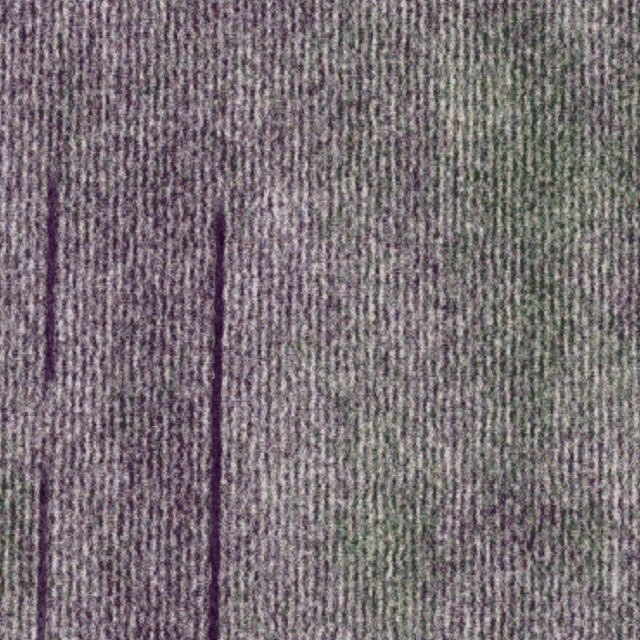
Write a WebGL 1 fragment shader that draws this texture.

```glsl
precision highp float;
uniform vec2 u_resolution;

#define ROWS 65.0
#define LEAN 0.022
#define ROW_CONTRAST 0.21
#define GRAIN 0.62
#define SPECKLE 0.50
#define PURPLE_DARK vec3(0.23, 0.14, 0.22)
#define PURPLE_LIGHT vec3(0.75, 0.71, 0.73)
#define GREEN_DARK vec3(0.19, 0.24, 0.19)
#define GREEN_LIGHT vec3(0.74, 0.72, 0.68)
#define FURROW_COLOR vec3(0.19, 0.08, 0.21)

float hash(vec2 p) {
  vec3 q = fract(vec3(p.xyx) * 0.1031);
  q += dot(q, q.yzx + 33.33);
  return fract((q.x + q.y) * q.z);
}

float noise(vec2 p) {
  vec2 i = floor(p);
  vec2 f = fract(p);
  f = f * f * (3.0 - 2.0 * f);
  float low = mix(hash(i), hash(i + vec2(1.0, 0.0)), f.x);
  float high = mix(hash(i + vec2(0.0, 1.0)), hash(i + vec2(1.0, 1.0)), f.x);
  return mix(low, high, f.y);
}

float fbm(vec2 p) {
  float sum = 0.0;
  float weight = 0.5;
  for (int i = 0; i < 4; i++) {
    sum += weight * noise(p);
    p = p * 2.1 + 17.3;
    weight *= 0.5;
  }
  return sum / 0.9375;
}

// Soft round patch, 1 at its centre
float blob(vec2 p, vec2 centre, vec2 radius) {
  vec2 d = (p - centre) / radius;
  return exp(-dot(d, d));
}

// Soft interval along y
float span(float y, float from, float to) {
  return smoothstep(from - 0.015, from + 0.015, y)
       * (1.0 - smoothstep(to - 0.05, to + 0.02, y));
}

// Dark vertical groove with a ragged edge
float furrow(float x, float halfWidth, float ragged) {
  float d = abs(x) + ragged;
  return 1.0 - smoothstep(halfWidth - 0.003, halfWidth + 0.003, d);
}

void main() {
  vec2 uv = gl_FragCoord.xy / u_resolution;

  // Leaning row coordinate with a slight wobble
  float across = uv.x - LEAN * uv.y * (1.0 - uv.x);
  float wobble = noise(vec2(uv.x * 40.0, uv.y * 55.0)) - 0.5;
  float row = across * ROWS + 0.35 * wobble;
  float wave = 0.5 - 0.5 * cos(6.28318 * row);

  // Each row fades and brightens along its length
  float rowTone = noise(vec2(floor(row) * 7.0, uv.y * 9.0)) - 0.5;
  float grain = noise(uv * vec2(190.0, 125.0)) - 0.5;
  float speckle = noise(uv * vec2(370.0, 330.0) + 51.0) - 0.5;
  float patches = fbm(uv * vec2(9.0, 6.0) + 4.0) - 0.5;

  // Green growth, strongest on the right and at the lower left corner
  float green = 0.45 * smoothstep(0.30, 0.65, uv.x);
  green += 0.55 * blob(uv, vec2(0.84, 0.68), vec2(0.10, 0.38));
  green += 0.35 * blob(uv, vec2(0.56, 0.95), vec2(0.10, 0.18));
  green += 0.25 * blob(uv, vec2(0.62, 0.30), vec2(0.10, 0.20));
  green += 0.70 * blob(uv, vec2(0.0, 0.16), vec2(0.06, 0.12));
  green += 0.9 * (fbm(uv * vec2(11.0, 7.0) + 31.0) - 0.5);
  green += 0.7 * (noise(uv * vec2(95.0, 70.0) + 9.0) - 0.5);
  green = clamp(green, 0.0, 1.0);

  // Combined brightness
  float tone = 0.50 + ROW_CONTRAST * (2.0 * wave - 1.0);
  tone += 0.22 * rowTone * wave + GRAIN * grain + SPECKLE * speckle;
  tone += 0.42 * patches;
  tone -= 0.11 * blob(uv, vec2(0.84, 0.72), vec2(0.07, 0.40));
  tone -= 0.07 * blob(uv, vec2(0.25, 0.55), vec2(0.10, 0.60));
  tone += 0.05 * smoothstep(0.335, 0.36, across) * (1.0 - smoothstep(0.4, 0.6, uv.x));
  tone += 0.07 * blob(uv, vec2(0.93, 0.40), vec2(0.05, 0.60));
  tone -= 0.35 * blob(uv, vec2(0.022, 0.71), vec2(0.013, 0.014));
  tone += 0.30 * blob(uv, vec2(0.348, 0.70), vec2(0.008, 0.022));

  // Pale sparks
  float spark = smoothstep(0.86, 0.98, noise(uv * 210.0 + 73.0));
  tone += 0.22 * spark;
  tone = clamp(tone, 0.0, 1.1);

  vec3 dark = mix(PURPLE_DARK, GREEN_DARK, green);
  vec3 light = mix(PURPLE_LIGHT, GREEN_LIGHT, green);
  vec3 color = mix(dark, light, tone);

  // Faint colour mottling
  float tint = noise(uv * vec2(230.0, 200.0) + 120.0) - 0.5;
  color += tint * vec3(0.05, -0.01, -0.06);

  // Long furrow and the broken one to its left
  float ragged = 0.005 * (noise(uv * vec2(60.0, 75.0) + 5.0) - 0.5) - 0.004 * grain;
  float drift = 0.003 * (noise(vec2(3.0, uv.y * 14.0)) - 0.5);
  float longCut = furrow(across - 0.333 - drift, 0.0066, ragged) * span(uv.y, -0.1, 0.69);
  float upperCut = furrow(across - 0.0675 - drift, 0.0065, ragged) * span(uv.y, 0.405, 0.74);
  float lowerCut = furrow(across - 0.0645 - drift, 0.0065, ragged) * span(uv.y, -0.1, 0.29);
  float cut = max(0.95 * longCut, max(0.85 * upperCut, 0.75 * lowerCut));
  color = mix(color, FURROW_COLOR + 0.10 * (grain + speckle), cut);

  gl_FragColor = vec4(clamp(color, 0.0, 1.0), 1.0);
}
```
